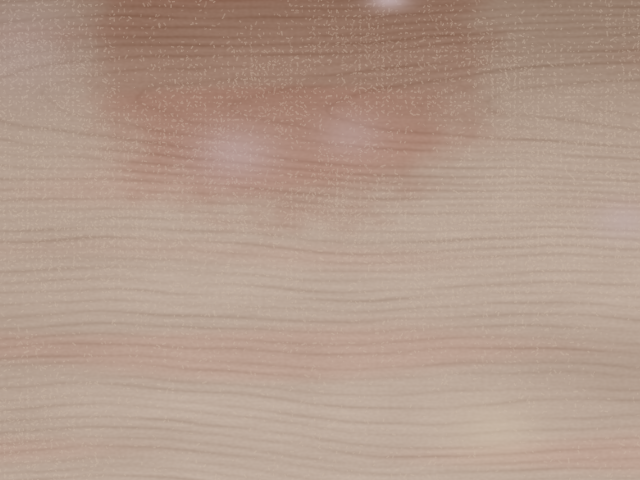
Give the GLSL for this texture, as a Shadertoy shader.

```glsl
// Worn pale wood veneer: horizontal growth rings that close into pointed arches
// near the top, under a dark ragged stain, soft glare and fine light scuffs.
// Rings are contours of one warped phase; scuffs are random strokes in cells.

const vec3 DARK_WOOD  = vec3(0.51, 0.40, 0.33);
const vec3 PALE_WOOD  = vec3(0.755, 0.685, 0.632);
const vec3 RED_TINT   = vec3(0.015, -0.012, -0.012);
const vec3 GLARE_TINT = vec3(0.76, 0.69, 0.70);
const vec3 GLOW_TINT  = vec3(0.82, 0.76, 0.68);
const vec3 SCUFF_TINT = vec3(0.80, 0.73, 0.66);

const float ARCH_HEIGHT   = 0.79;   // axis of the arches
const float ARCH_WIDTH    = 0.076;  // roundness of the arch tips
const float RING_DENSITY  = 46.0;   // rings per canvas height
const float ARCH_TAPER    = 5.2;    // arch tips per canvas height along x
const float RING_WIDTH    = 0.0026;
const float RING_DARKNESS = 0.20;
const float SCUFF_CELLS   = 62.0;
const float SCUFF_OPACITY = 0.42;

float hash(vec2 p) {
    vec3 q = fract(vec3(p.xyx) * 0.1031);
    q += dot(q, q.yzx + 33.33);
    return fract((q.x + q.y) * q.z);
}

vec2 gradientAt(vec2 cell) {
    float angle = 6.2832 * hash(cell);
    return vec2(cos(angle), sin(angle));
}

// Gradient noise, roughly -0.7 to 0.7
float noise(vec2 p) {
    vec2 i = floor(p), f = p - i;
    vec2 u = f * f * f * (f * (f * 6.0 - 15.0) + 10.0);
    vec2 e = vec2(1.0, 0.0);
    float low  = mix(dot(gradientAt(i), f), dot(gradientAt(i + e), f - e), u.x);
    float high = mix(dot(gradientAt(i + e.yx), f - e.yx),
                     dot(gradientAt(i + 1.0), f - 1.0), u.x);
    return mix(low, high, u.y);
}

float fbm(vec2 p) {
    float sum = 0.0, gain = 1.0;
    for (int i = 0; i < 4; i++) {
        sum += gain * noise(p);
        p = p * 2.03 + 17.3;
        gain *= 0.55;
    }
    return sum;
}

float blob(vec2 p, vec2 centre, vec2 radius) {
    vec2 d = (p - centre) / radius;
    return exp(-dot(d, d));
}

// Contours are straight far from the arch axis and parabolic close to it
float ringPhase(vec2 p) {
    float dy = p.y - ARCH_HEIGHT + 0.03 * noise(vec2(p.x * 2.2, 3.7));
    float rise = RING_DENSITY * ARCH_WIDTH * (sqrt(1.0 + pow(abs(dy) / ARCH_WIDTH, 2.0)) - 1.0);
    float taper = ARCH_TAPER * p.x * exp(-dy * dy / 0.03);
    float sway = 1.0 * noise(p * vec2(1.6, 4.0) + 5.0) + 0.25 * noise(p * vec2(7.0, 22.0));
    float bottomSwell = 2.2 * blob(p, vec2(1.0, 0.08), vec2(0.4, 0.13));
    return rise - taper + sway - bottomSwell;
}

float ringShade(vec2 p) {
    float phase = ringPhase(p);
    float pixel = 1.0 / iResolution.y;
    float slope = max(fwidth(phase) * iResolution.y, 8.0);
    float id = floor(phase), f = phase - id;
    float line = (f - 0.35 - 0.3 * hash(vec2(id, 7.0))) / slope;
    float thin = exp(-pow(line / (RING_WIDTH + 0.4 * pixel), 2.0));
    float soft = exp(-abs(line) / 0.007) * smoothstep(0.0, 0.2, f) * smoothstep(1.0, 0.8, f);
    float strength = 0.35 + 0.65 * hash(vec2(id, 2.0));
    float fade = clamp(0.75 + 0.9 * noise(vec2(p.x * 4.0, id * 3.7)), 0.2, 1.2);
    return strength * fade * (0.65 * thin + 0.45 * soft);
}

// Short light strokes, one at most per cell
float scuffs(vec2 p, float density) {
    float cover = 0.0;
    for (int layer = 0; layer < 3; layer++) {
        float k = float(layer);
        float cells = SCUFF_CELLS * (1.0 + 0.35 * k);
        vec2 q = p * cells + 31.7 * k, id = floor(q);
        vec2 centre = 0.3 + 0.4 * vec2(hash(id + 11.0), hash(id + 23.0));
        vec2 dir = gradientAt(id + 41.0);
        vec2 d = q - id - centre;
        float reach = 0.25 * hash(id + 59.0);
        float dist = length(d - dir * clamp(dot(d, dir), -reach, reach));
        float width = 0.08 + cells / iResolution.y;
        float stroke = 1.0 - smoothstep(0.0, width, dist);
        cover = max(cover, stroke * step(hash(id + 73.0), density) * (0.4 + 0.6 * hash(id + 83.0)));
    }
    return cover;
}

void mainImage(out vec4 fragColor, in vec2 fragCoord) {
    vec2 p = fragCoord / iResolution.y;

    // Broad light falloff, bands and shaded edges
    float tone = 0.97 - 0.10 * p.y - 0.50 * smoothstep(0.55, 1.05, p.y);
    float band = noise(p * vec2(0.9, 9.0) + 2.0);
    tone += 0.13 * band + 0.05 * fbm(p * vec2(3.0, 8.0));
    tone -= 0.13 * blob(p, vec2(0.0, 0.25), vec2(0.25, 0.35));
    tone -= 0.17 * blob(p, vec2(1.33, 0.22), vec2(0.3, 0.09));

    // Ragged stain, widest at the top
    vec2 s = (p - vec2(0.60, 0.92)) / vec2(0.46, 0.42);
    float ragged = length(s) + 0.16 * fbm(p * vec2(9.0, 14.0));
    float stain = 1.0 - smoothstep(0.72, 1.08, ragged);
    tone -= 0.19 * stain;

    // Rings, fibres and fine mottling
    tone -= RING_DARKNESS * ringShade(p);
    tone += 0.06 * noise(p * vec2(9.0, 130.0)) + 0.07 * noise(p * vec2(110.0, 170.0));
    vec3 color = mix(DARK_WOOD, PALE_WOOD, tone);
    color += RED_TINT * (stain + smoothstep(0.05, 0.4, -band));

    // Scuffs gather in patches on the upper half and the left
    float wear = smoothstep(0.2, 0.6, p.y) * (1.0 - 0.7 * smoothstep(0.86, 1.0, p.y));
    wear = max(wear, 0.6 * (1.0 - smoothstep(0.0, 0.4, p.x)));
    float density = clamp((0.12 + 0.4 * wear) * (1.0 + 1.3 * fbm(p * 5.0 + 9.0)), 0.03, 0.8);
    color = mix(color, SCUFF_TINT, SCUFF_OPACITY * scuffs(p, density));

    // Soft reflections
    float glare = 0.55 * blob(p, vec2(0.49, 0.68), vec2(0.09, 0.06))
                + 0.40 * blob(p, vec2(0.73, 0.72), vec2(0.07, 0.05))
                + 0.85 * blob(p, vec2(0.81, 1.0), vec2(0.045, 0.022))
                + 0.45 * blob(p, vec2(1.30, 0.54), vec2(0.06, 0.04))
                + 0.32 * blob(p, vec2(0.04, 0.91), vec2(0.13, 0.12));
    color = mix(color, GLARE_TINT, min(glare, 1.0));
    color = mix(color, GLOW_TINT, 0.4 * blob(p, vec2(1.03, 0.10), vec2(0.10, 0.07)));
    fragColor = vec4(clamp(color, 0.0, 1.0), 1.0);
}
```
